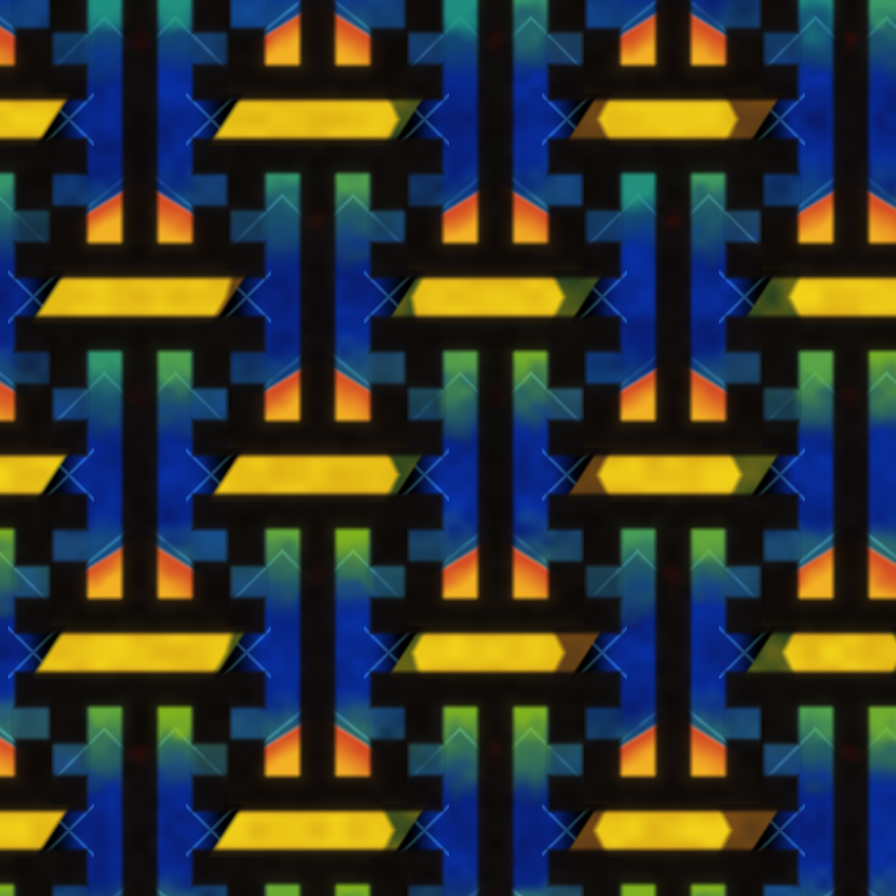
Reproduce this pattern procedurally as a Shadertoy shader.

```glsl
// Backlit lattice: black bars over staggered stained-glass slots in blue, green and amber

float hash(vec2 p) {
    return fract(sin(dot(p, vec2(127.1, 311.7))) * 43758.5453);
}

float noise(vec2 p) {
    vec2 i = floor(p), f = fract(p);
    f = f * f * (3.0 - 2.0 * f);
    return mix(mix(hash(i), hash(i + vec2(1, 0)), f.x),
               mix(hash(i + vec2(0, 1)), hash(i + vec2(1, 1)), f.x), f.y);
}

float box(vec2 p, vec2 halfSize) {
    vec2 d = abs(p) - halfSize + 0.02;
    return length(max(d, 0.0)) + min(max(d.x, d.y), 0.0) - 0.02;
}

float crease(float d) {
    return smoothstep(0.025, 0.0, abs(d));
}

// Glass behind the upright slots: green top, blue middle, amber roof-shaped foot
vec3 uprightGlass(vec2 s, vec2 id, vec2 p) {
    float n = noise(p * 5.0) * 0.65 + noise(p * 13.0 + 7.0) * 0.35;
    float y = s.y + (n - 0.5) * 0.25;
    float lime = clamp(0.12 + 0.2 * id.y + 0.5 * (hash(id) - 0.5) + 0.15 * sign(s.x), 0.0, 1.0);

    vec3 blue = mix(vec3(0.03, 0.10, 0.40), vec3(0.03, 0.20, 0.68), n);
    vec3 teal = mix(vec3(0.07, 0.27, 0.45), vec3(0.20, 0.44, 0.34), lime);
    vec3 green = mix(vec3(0.12, 0.56, 0.50), vec3(0.50, 0.70, 0.12), lime);
    vec3 col = mix(blue, teal, smoothstep(-0.18, -0.45, y));
    col = mix(col, green, smoothstep(-0.42, -0.66, y));
    col = mix(col, teal * 1.05, 0.8 * smoothstep(0.22, 0.48, y));

    // Side tabs are greyer and dimmer
    float tab = smoothstep(0.26, 0.34, abs(s.x)) * smoothstep(0.2, 0.3, abs(s.y));
    vec3 dusk = mix(vec3(0.10, 0.17, 0.27), vec3(0.05, 0.22, 0.52), hash(id + sign(s) * 0.37));
    col = mix(col, mix(dusk, teal, 0.3) * (0.6 + 0.7 * n), 0.75 * tab);

    // Pale folds
    float slope = 0.62 * (abs(s.x) - 0.1);
    col += vec3(0.12, 0.22, 0.22) * n * crease(s.y - 0.34 - 1.3 * slope);
    col += vec3(0.10, 0.18, 0.16) * n * crease(s.y + 0.57 - abs(abs(s.x) - 0.2));

    // Amber foot
    float foot = s.y - 0.41 - slope;
    float ripe = smoothstep(0.0, s.x < 0.0 ? 0.17 : 0.26, foot + 0.1 * (n - 0.5));
    vec3 amber = mix(vec3(0.83, 0.30, 0.14), vec3(0.95, 0.69, 0.14), ripe);
    col = mix(col, amber, smoothstep(-0.02, 0.02, foot));
    return col + vec3(0.12, 0.10, 0.09) * crease(foot);
}

// Slanted yellow pane whose ends darken more in the columns further right
vec3 yellowPane(vec2 q, vec2 id, vec2 p, vec3 behind) {
    float side = sign(q.x);
    float shade = clamp(0.045 * id.x + 0.035 * side - 0.01, 0.0, 0.18);
    shade *= 0.75 + 0.5 * hash(id + side * 0.41);
    float slant = abs(q.x + 0.65 * q.y);
    float n = noise(p * 9.0);

    vec3 tip = mix(vec3(0.14, 0.25, 0.12), vec3(0.42, 0.40, 0.09), n);
    tip = mix(tip, vec3(0.50, 0.22, 0.07), 0.6 * step(0.72, hash(id + side * 0.73)));
    vec3 yellow = mix(vec3(0.88, 0.70, 0.08), vec3(0.95, 0.83, 0.10), n);
    yellow = mix(yellow, vec3(0.85, 0.62, 0.13), 0.5 * smoothstep(0.06, 0.11, abs(q.y)));

    // Dim joint between pane and blue glass, crossed by fine lines
    vec3 col = behind * smoothstep(0.5, 0.7, abs(q.x));
    col += vec3(0.10, 0.20, 0.20) * crease(abs(abs(q.x) - 0.6) - abs(q.y)) * step(0.45, abs(q.x));
    col = mix(col, tip, smoothstep(0.53, 0.50, slant));
    float inner = mix(slant, abs(q.x) + 0.5 * abs(q.y), smoothstep(0.0, 0.06, shade));
    return mix(col, yellow, smoothstep(0.025, -0.025, inner - 0.51 + shade));
}

void mainImage(out vec4 fragColor, in vec2 fragCoord) {
    vec2 uv = fragCoord / iResolution.y;
    vec2 p = vec2(uv.x, 1.0 - uv.y) * 5.04 - vec2(0.787, 0.671);

    // Uprights and panes alternate like a checkerboard
    float column = round(p.x), row = round(p.y);
    vec2 s = vec2(p.x - column, mod(p.y - column + 1.0, 2.0) - 1.0);
    vec2 q = vec2(mod(p.x - row, 2.0) - 1.0, p.y - row);
    vec2 uprightId = vec2(column, round(p.y - s.y));
    vec2 paneId = vec2(round(p.x - q.x), row);

    // Openings: paired strips, four tabs, and the crosswise slot
    float strips = box(vec2(abs(s.x) - 0.198, s.y), vec2(0.099, 0.697));
    float tabs = box(abs(s) - vec2(0.38, 0.398), vec2(0.11, 0.089));
    float slot = box(q, vec2(0.74, 0.108));
    float d = min(strips, min(tabs, slot));

    vec3 glass = uprightGlass(s, uprightId, p);
    if (abs(q.y) < 0.15 && abs(q.x) < 0.74) glass = yellowPane(q, paneId, p, glass);

    // Black bars with a faint spill of light and a dull red spot
    vec3 bars = vec3(0.045, 0.030, 0.022) + 0.02 * noise(p * 12.0);
    bars += 0.14 * glass * exp(-28.0 * max(d, 0.0));
    bars.r += 0.13 * noise(p * 17.0) * smoothstep(0.09, 0.0, length(s + vec2(0.0, 0.44)));

    vec3 col = mix(bars, glass, smoothstep(0.018, -0.022, d));
    fragColor = vec4(clamp(col, 0.0, 1.0), 1.0);
}
```
